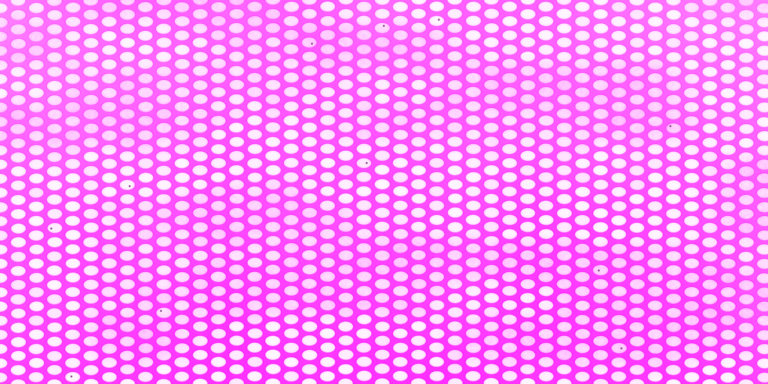
This texture is drawn by a Shadertoy shader. Its source:

```glsl
const vec2 PITCH = vec2(0.0474, 0.0370);   // column and row spacing, canvas height = 1
const vec2 HOLE_RADII = vec2(0.0194, 0.0133);
const float ROW_SHIFT = 0.06;              // phase of the odd columns, in rows
const float EDGE_BLUR = 0.0026;
const float RADIUS_JITTER = 0.05;
const float CENTER_JITTER = 0.0007;
const float BOW = 0.004;                   // sag of the sheet towards its sides
const float RIM_REACH = 1.24;              // outer rim, relative to the hole
const float RIM_DEPTH = 0.17;
const float GRIME = 0.22;
const float SPECK_CHANCE = 0.008;
const float SPECK_RADIUS = 0.0022;
const float WEB_LOW = 0.21;                // tint of the web at the bottom
const float WEB_HIGH = 0.39;               // tint of the web at the top
const float HOLE_TINT = 0.965;
const vec3 MAGENTA = vec3(1.0, 0.0, 1.0);
const vec3 WHITE = vec3(1.0);
const vec3 SPECK_COLOR = vec3(0.55, 0.3, 0.55);

float hash(vec2 p) {
    return fract(sin(dot(p, vec2(127.1, 311.7))) * 43758.5453);
}

float valueNoise(vec2 p) {
    vec2 i = floor(p);
    vec2 f = fract(p);
    f = f * f * (3.0 - 2.0 * f);
    return mix(mix(hash(i), hash(i + vec2(1, 0)), f.x),
               mix(hash(i + vec2(0, 1)), hash(i + vec2(1, 1)), f.x), f.y);
}

void mainImage(out vec4 fragColor, in vec2 fragCoord) {
    vec2 uv = fragCoord / iResolution.xy;
    vec2 p = vec2(2.0 * uv.x, uv.y);
    float side = 2.0 * uv.x - 1.0;
    float blur = max(EDGE_BLUR, 0.7 / iResolution.y);

    // Staggered columns of holes
    vec2 sheet = p + vec2(0.0, BOW * side * side);
    float column = round(sheet.x / PITCH.x);
    float shift = ROW_SHIFT + 0.5 * (1.0 - mod(column, 2.0));
    float row = round(sheet.y / PITCH.y - shift);
    vec2 cell = vec2(column, row);
    vec2 local = sheet - PITCH * (cell + vec2(0.0, shift));
    local += CENTER_JITTER * (vec2(hash(cell + 3.7), hash(cell + 8.1)) * 2.0 - 1.0);

    // Soft elliptical hole
    float size = 1.0 + RADIUS_JITTER * (hash(cell) - 0.5);
    vec2 q = local / (HOLE_RADII * size);
    float r = length(q);
    float edge = (r - 1.0) * r / max(length(q / HOLE_RADII), 0.001);
    float hole = 1.0 - smoothstep(-blur, blur, edge);

    // Web: paler towards the top and sides, with a deep rim above each hole
    float web = mix(WEB_LOW, WEB_HIGH, smoothstep(0.0, 1.0, uv.y));
    web += 0.09 * pow(abs(side), 4.0) + 0.06 * (valueNoise(p * 5.0) - 0.5);
    float rim = smoothstep(0.75, 1.0, r) * (1.0 - smoothstep(1.0, RIM_REACH, r));
    float above = 0.5 + 0.5 * q.y / max(r, 0.001);
    web -= RIM_DEPTH * rim * mix(0.25, 1.0, above);

    // Grime: horizontal bands, whole dull holes and fine mottling
    float bands = smoothstep(0.4, 0.85, valueNoise(p * vec2(3.0, 9.0) + 4.0));
    float dull = hash(cell + 21.3);
    float mottle = valueNoise(p * 150.0);
    float inside = HOLE_TINT - GRIME * (0.4 * bands + 0.35 * dull * dull + 0.3 * mottle * bands);
    inside -= 0.06 * smoothstep(0.5, 1.0, r);

    vec3 color = mix(MAGENTA, WHITE, clamp(mix(web, inside, hole), 0.0, 1.0));

    // Rare dark specks
    vec2 speckOffset = (vec2(hash(cell + 5.2), hash(cell + 9.4)) - 0.5) * HOLE_RADII;
    float speck = 1.0 - smoothstep(0.0, SPECK_RADIUS + blur, length(local - speckOffset));
    speck *= step(1.0 - SPECK_CHANCE, hash(cell + 14.6));
    color = mix(color, SPECK_COLOR, speck);

    fragColor = vec4(color, 1.0);
}
```
